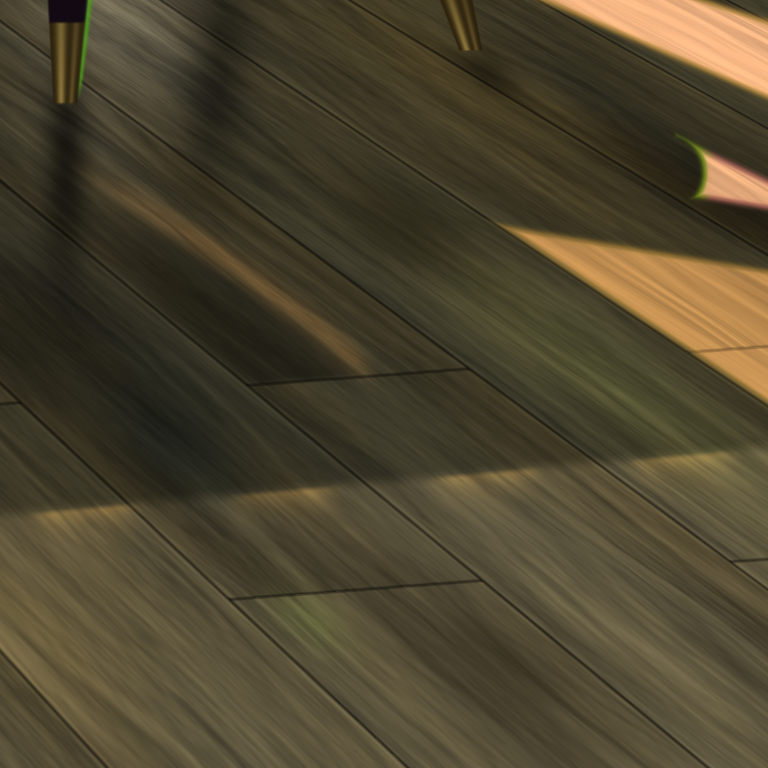
A Shadertoy shader for this texture:

```glsl
// A plank floor seen in perspective, crossed by window light and chair legs.
// Planks are lanes meeting at one vanishing point; wood is stretched value
// noise; light and shade are wedges, soft ellipses and tapers.

const vec2 VANISH = vec2(-2.318, 2.689);
const float FIRST_SEAM = 0.914, LANE_WIDTH = 0.1455, BUTT_TILT = 0.075;

float hash(vec2 p) {
    vec3 q = fract(p.xyx * 0.1031);
    q += dot(q, q.yzx + 33.33);
    return fract((q.x + q.y) * q.z);
}

float noise(vec2 p) {
    vec2 i = floor(p), f = fract(p);
    f = f * f * (3.0 - 2.0 * f);
    return mix(mix(hash(i), hash(i + vec2(1, 0)), f.x),
               mix(hash(i + vec2(0, 1)), hash(i + vec2(1, 1)), f.x), f.y);
}

float fbm(vec2 p) {
    float sum = 0.0, amp = 0.533;
    for (int i = 0; i < 4; i++) {
        sum += amp * noise(p);
        p = p * 2.03 + 17.0;
        amp *= 0.5;
    }
    return sum;
}

float bell(float d, float width) { d /= width; return exp(-d * d); }

// Signed distance to the line a-b, positive above it when a is left of b
float side(vec2 p, vec2 a, vec2 b) {
    vec2 d = normalize(b - a);
    return d.x * (p.y - a.y) - d.y * (p.x - a.x);
}

// Soft ellipse, turned by an angle
float blob(vec2 p, float x, float y, float rx, float ry, float angle) {
    float c = cos(angle), s = sin(angle);
    vec2 q = mat2(c, -s, s, c) * (p - vec2(x, y)) / vec2(rx, ry);
    return exp(-dot(q, q));
}

// Tapered leg: x across (-1 to 1), y along (0 top, 1 foot)
vec2 legSpace(vec2 p, vec2 top, vec2 foot, vec2 radii) {
    float along = (top.y - p.y) / (top.y - foot.y);
    return vec2((p.x - mix(top.x, foot.x, along)) / mix(radii.x, radii.y, along), along);
}

float legMask(vec2 q) {
    return smoothstep(1.08, 0.92, abs(q.x)) * smoothstep(1.03, 0.99, q.y);
}

vec3 brass(vec2 q) {
    float shine = bell(q.x + 0.35, 0.3) + 0.5 * bell(q.x - 0.5, 0.2);
    return mix(vec3(0.17, 0.13, 0.05), vec3(0.56, 0.47, 0.24), shine * (0.65 + 0.3 * q.y));
}

// Sunlit patch with a coloured fringe
vec3 sunPatch(vec3 col, float d, vec3 light, vec3 fringe) {
    col = mix(col, light, smoothstep(-0.003, 0.005, d));
    return mix(col, fringe, 0.55 * bell(d, 0.0045));
}

void mainImage(out vec4 fragColor, in vec2 fragCoord) {
    vec2 p = fragCoord / iResolution.xy;

    // Plank coordinates and wood figure
    float drop = VANISH.y - p.y;
    float lane = ((p.x - VANISH.x) / drop - FIRST_SEAM) / LANE_WIDTH;
    float id = floor(lane), across = p.y - BUTT_TILT * p.x;
    float butt = mix(0.474, 0.197, mod(id, 2.0));
    float plank = hash(vec2(id + 20.0, step(butt, across) + 5.0));
    vec2 wood = vec2(lane, 9.0 / drop + plank * 40.0);
    float broad = fbm(wood * vec2(4.0, 2.2) + 30.0);
    float warp = fbm(wood * vec2(2.0, 1.5) + 70.0);
    float grain = fbm(wood * vec2(22, 3) + vec2(warp * 7.0, 0) + 50.0);
    float pores = noise(wood * vec2(85, 35) + 90.0);

    // Shade above the light edge, paler floor below
    float edge = p.y - 0.329 - 0.0885 * p.x;
    vec3 col = mix(vec3(0.235, 0.217, 0.148), vec3(0.355, 0.322, 0.228), smoothstep(0.012, -0.012, edge));

    // Soft reflections
    col += vec3(0.16, 0.15, 0.14) * blob(p, 0.15, 0.98, 0.13, 0.17, 0.0);
    col += vec3(0.08, 0.06, 0.02) * blob(p, 0.62, 0.87, 0.33, 0.09, -0.58);
    col += vec3(0.04, 0.055, 0.02) * blob(p, 0.8, 0.5, 0.28, 0.06, -0.62);
    col += vec3(0.06, 0.045, 0.015) * blob(p, 0.08, 0.2, 0.22, 0.14, -0.7);
    col += vec3(0.03, 0.065, 0.01) * blob(p, 0.4, 0.195, 0.06, 0.03, -0.6);

    // Soft shadows
    col *= 1.0 - 0.45 * blob(p, 0.285, 0.91, 0.04, 0.15, -0.12);
    col *= 1.0 - 0.32 * blob(p, 0.53, 0.7, 0.1, 0.06, -0.5);
    col *= 1.0 - vec3(0.38, 0.3, 0.2) * blob(p, 0.22, 0.43, 0.11, 0.07, -0.7);
    col *= 1.0 - 0.3 * blob(p, 0.03, 0.58, 0.16, 0.08, -0.5);
    col *= 1.0 - 0.3 * blob(p, 0.64, 0.14, 0.19, 0.065, -0.72);
    col *= 1.0 - 0.3 * blob(p, 0.93, 0.75, 0.22, 0.06, -0.5);

    // Warm curved streak and the dark wedge beneath it
    float run = p.x - 0.117;
    float streak = p.y - 0.772 + run * (0.55 + 0.4 * run);
    float fadeIn = smoothstep(0.04, 0.24, p.x);
    float wedge = smoothstep(0.0, -0.035, streak) * smoothstep(1.98, 2.1, lane);
    col *= 1.0 - 0.32 * wedge * fadeIn * smoothstep(0.47, 0.482, across);
    col += vec3(0.135, 0.075, 0.025) * bell(streak, 0.02) * fadeIn * smoothstep(0.5, 0.45, p.x);

    // Grain, seams and butt joints
    col *= 0.92 + 0.16 * plank;
    col *= 1.0 + 0.55 * (broad - 0.5) + 0.5 * (grain - 0.5) + 0.14 * (pores - 0.5);
    col += vec3(0.04, 0.01, -0.03) * (warp - 0.5);
    float seam = (0.5 - abs(fract(lane) - 0.5)) * LANE_WIDTH * drop * 0.8;
    float joint = smoothstep(0.0035, 0.0005, abs(across - butt));
    col *= 1.0 - 0.42 * smoothstep(0.0035, 0.0005, seam);
    col *= (1.0 - 0.4 * joint) * (1.0 + 0.14 * bell(seam - 0.005, 0.002));

    // Broken glow along the light edge
    float pieces = smoothstep(-0.5, 0.7, cos(6.2832 * (p.x - 0.11) / 0.26));
    float glow = smoothstep(0.003, -0.006, edge) * exp(min(edge, 0.0) / 0.018);
    col += vec3(0.25, 0.17, 0.055) * glow * pieces * (0.45 + 0.9 * grain);

    // Sunlit patches
    vec2 tip = vec2(0.661, 0.703);
    float high = min(side(p, vec2(0.714, 0.998), vec2(1, 0.874)), -side(p, vec2(0.911, 1), vec2(1, 0.971)));
    float low = min(side(p, tip, vec2(1, 0.477)), -side(p, tip, vec2(1, 0.646)));
    float horn = min(side(p, vec2(0.905, 0.746), vec2(1, 0.73)), -side(p, vec2(0.892, 0.815), vec2(1, 0.763)));
    float bite = length(p - vec2(0.863, 0.775)) - 0.055;
    horn = min(horn, min(bite, p.x - 0.885));
    float tone = 0.82 + 0.36 * grain;
    vec3 pink = vec3(0.93, 0.69, 0.5) * tone;
    vec3 amber = vec3(0.76, 0.56, 0.32) * tone * (1.0 - 0.25 * joint);
    vec3 rimCol = mix(vec3(0.75, 0.42, 0.38), vec3(0.5, 0.66, 0.08), smoothstep(0.02, 0.0, bite));
    col = sunPatch(col, high, pink, vec3(0.8, 0.6, 0.25));
    col = sunPatch(col, low, amber, vec3(0.62, 0.48, 0.2));
    col = sunPatch(col, horn, pink, rimCol);

    // Chair legs and their floor reflections
    col *= 1.0 - 0.62 * blob(p, 0.086, 0.79, 0.027, 0.13, 0.0);
    col *= 1.0 - 0.45 * blob(p, 0.635, 0.91, 0.05, 0.025, -0.6);
    vec2 near = legSpace(p, vec2(0.0885, 1), vec2(0.085, 0.867), vec2(0.026, 0.0155));
    vec2 far = legSpace(p, vec2(0.594, 1), vec2(0.613, 0.935), vec2(0.021, 0.015));
    vec3 nearCol = mix(vec3(0.07, 0.035, 0.075), brass(near), smoothstep(0.973, 0.968, p.y));
    col = mix(col, nearCol, legMask(near));
    col = mix(col, vec3(0.3, 0.62, 0.1), 0.75 * bell(near.x - 1.1, 0.14) * smoothstep(1.0, 0.75, near.y));
    col = mix(col, brass(far), legMask(far));

    fragColor = vec4(clamp(col, 0.0, 1.0), 1.0);
}
```
